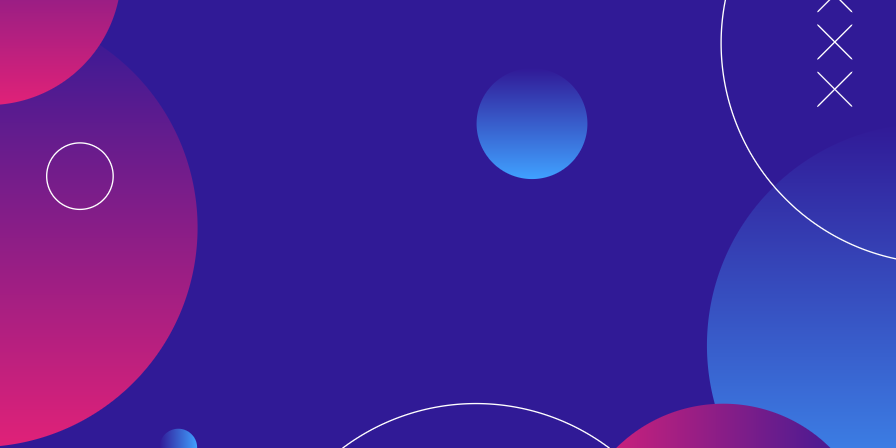
Give the GLSL for this background, as a Shadertoy shader.

```glsl
const vec3 INDIGO = vec3(0.19, 0.10, 0.59);
const vec3 PINK = vec3(0.88, 0.13, 0.47);
const vec3 AZURE = vec3(0.25, 0.63, 1.0);
const vec3 WHITE = vec3(1.0);

const vec2 DOWN = vec2(0.0, -1.0);
const vec2 LEFT = vec2(-1.0, 0.0);
const vec2 RIGHT = vec2(1.0, 0.0);

const float LINE_HALF_WIDTH = 0.0015;

// Antialiased coverage of the region where the distance is negative
float fill(float dist, float pixel) {
    return clamp(0.5 - dist / pixel, 0.0, 1.0);
}

// Coverage of a thin line along the zero of a signed distance
float stroke(float dist, float pixel) {
    return fill(dist - LINE_HALF_WIDTH, pixel) - fill(dist + LINE_HALF_WIDTH, pixel);
}

float circleDistance(vec2 p, vec2 center, float radius) {
    return length(p - center) - radius;
}

// Disc fading from the backdrop colour to a tint along a direction
vec3 gradientDisc(vec3 base, vec2 p, vec2 center, float radius, vec2 direction, vec3 tint, float pixel) {
    float blend = clamp(0.5 + 0.5 * dot(p - center, direction) / radius, 0.0, 1.0);
    float coverage = fill(circleDistance(p, center, radius), pixel);
    return mix(base, mix(INDIGO, tint, blend), coverage);
}

vec3 ring(vec3 base, vec2 p, vec2 center, float radius, float pixel) {
    return mix(base, WHITE, stroke(circleDistance(p, center, radius), pixel));
}

// Two crossed diagonals, folded into one quadrant
float crossMark(vec2 p, vec2 center, float halfSize, float pixel) {
    vec2 q = abs(p - center);
    float across = (q.x - q.y) * 0.7071;
    float along = max(q.x, q.y) - halfSize;
    return stroke(across, pixel) * fill(along, pixel);
}

void mainImage(out vec4 fragColor, in vec2 fragCoord) {
    float pixel = 1.0 / iResolution.y;
    vec2 p = fragCoord * pixel;
    vec3 color = INDIGO;

    // Gradient discs, back to front
    color = gradientDisc(color, p, vec2(-0.049, 0.492), 0.490, DOWN, PINK, pixel);
    color = gradientDisc(color, p, vec2(-0.026, 1.0625), 0.297, DOWN, PINK, pixel);
    color = gradientDisc(color, p, vec2(1.1875, 0.724), 0.1237, DOWN, AZURE, pixel);
    color = gradientDisc(color, p, vec2(2.073, 0.229), 0.495, DOWN, AZURE, pixel);
    color = gradientDisc(color, p, vec2(1.6146, -0.2396), 0.3385, LEFT, PINK, pixel);
    color = gradientDisc(color, p, vec2(0.398, 0.001), 0.042, RIGHT, AZURE, pixel);

    // Outlined circles
    color = ring(color, p, vec2(0.1784, 0.6068), 0.0742, pixel);
    color = ring(color, p, vec2(2.1016, 0.9036), 0.492, pixel);
    color = ring(color, p, vec2(1.0625, -0.3958), 0.495, pixel);

    // Column of crosses
    for (int i = 0; i < 3; i++) {
        vec2 center = vec2(1.8633, 0.8008 + 0.1055 * float(i));
        color = mix(color, WHITE, crossMark(p, center, 0.039, pixel));
    }

    fragColor = vec4(color, 1.0);
}
```
